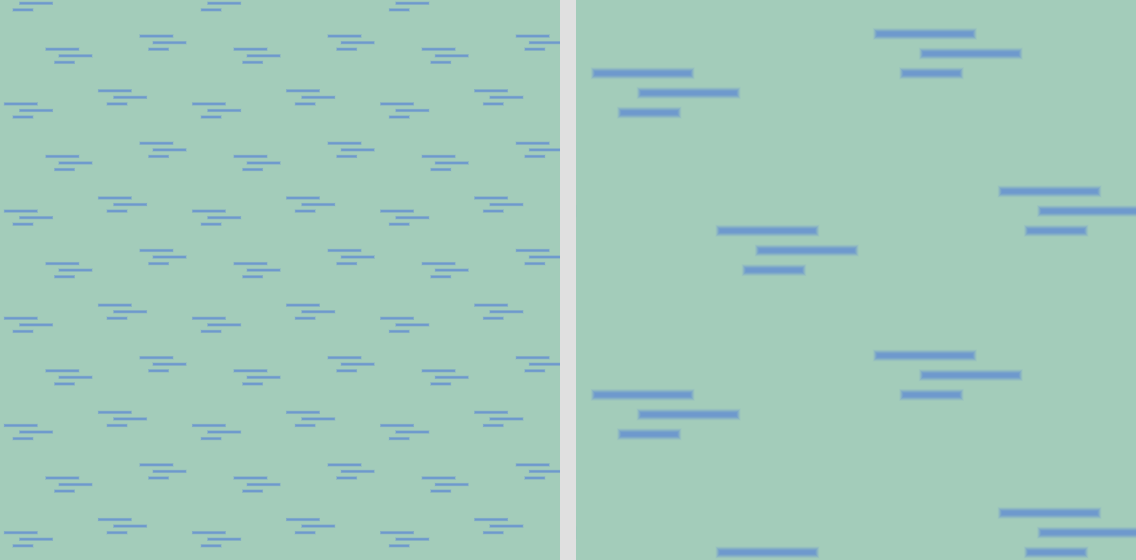
Left: the whole. Right: its middle third, enlarged.
Write a WebGL 2 fragment shader that draws this pattern.

```glsl
#version 300 es
precision highp float;

uniform vec2 u_resolution;
out vec4 outColor;

const float CANVAS_UNITS = 256.0;
const vec2 TILE = vec2(86.0, 49.0);
const vec3 SEA_GREEN = vec3(0.64, 0.80, 0.73);
const vec3 DASH_BLUE = vec3(0.43, 0.60, 0.805);

// Shortest offset from a center that recurs once per tile
vec2 wrappedOffset(vec2 p, vec2 center, vec2 tile) {
    return mod(p - center + 0.5 * tile, tile) - 0.5 * tile;
}

// Soft horizontal dash, one unit thick
float dash(vec2 p, vec2 start, float span, vec2 tile) {
    vec2 q = abs(wrappedOffset(p, start + vec2(0.5 * span, 0.0), tile));
    float d = max(q.x - 0.5 * span + 0.5, q.y);
    return 1.0 - smoothstep(0.15, 1.05, d);
}

// Three staggered dashes forming one ripple
float ripple(vec2 p, vec2 start, float middleShift, vec2 tile) {
    float upper = dash(p, start, 15.0, tile);
    float middle = dash(p, start + vec2(middleShift, 3.0), 15.0, tile);
    float lower = dash(p, start + vec2(4.0, 6.0), 9.0, tile);
    return max(upper, max(middle, lower));
}

// Two rows of two ripples in each tile
float ripples(vec2 p, vec2 tile) {
    float ink = 0.0;
    for (int row = 0; row < 2; row++) {
        for (int column = 0; column < 2; column++) {
            float r = float(row);
            float c = float(column);
            vec2 start = vec2(2.0, 47.5) + r * vec2(19.0, -25.0) + c * vec2(43.0, -6.0);
            ink = max(ink, ripple(p, start, 7.0 - r, tile));
        }
    }
    return ink;
}

void main() {
    vec2 uv = gl_FragCoord.xy / u_resolution;
    // Measure downward from the top edge
    vec2 p = vec2(uv.x, 1.0 - uv.y) * CANVAS_UNITS;
    outColor = vec4(mix(SEA_GREEN, DASH_BLUE, ripples(p, TILE)), 1.0);
}
```
